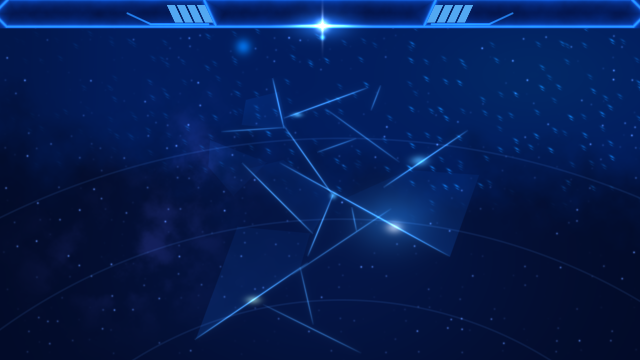
Reproduce this background procedurally as a Shadertoy shader.

```glsl
float hash(vec2 p) {
    p = fract(p * vec2(.1031, .1137));
    p += dot(p, p.yx + 33.33);
    return fract((p.x + p.y) * p.x);
}

float noise(vec2 p) {
    vec2 i = floor(p), f = fract(p);
    f = f * f * (3. - 2. * f);
    return mix(mix(hash(i), hash(i + vec2(1, 0)), f.x),
               mix(hash(i + vec2(0, 1)), hash(i + 1.), f.x), f.y);
}

float fbm(vec2 p) {
    float sum = 0., amp = .5;
    for (int i = 0; i < 5; i++, amp *= .5) {
        sum += amp * noise(p);
        p = p * 2.03 + 7.1;
    }
    return sum;
}

float glow(vec2 p, float x, float y, float w, float h) {
    vec2 d = (p - vec2(x, y)) / vec2(w, h);
    return exp(-dot(d, d));
}

float glow(vec2 p, float x, float y, float r) {
    return glow(p, x, y, r, r);
}

float segment(vec2 p, vec4 s, out float t) {
    vec2 a = p - s.xy, b = s.zw - s.xy;
    t = clamp(dot(a, b) / dot(b, b), 0., 1.);
    return length(a - b * t);
}

// Thin light, tapered at both ends, with a soft halo
float ray(vec2 p, vec4 s) {
    float t, d = segment(p, s, t);
    return pow(4. * t * (1. - t), .6) * (exp(-d * d / .00012) + .16 * exp(-d / .035));
}

float edge(vec2 p, vec2 a, vec2 b) {
    vec2 n = normalize(b - a);
    return n.x * (p.y - a.y) - n.y * (p.x - a.x);
}

// Convex clockwise pane, fading from its first corner to the third
float pane(vec2 p, vec4 ab, vec4 cd) {
    float inside = min(min(edge(p, ab.xy, ab.zw), edge(p, ab.zw, cd.xy)),
                       min(edge(p, cd.xy, cd.zw), edge(p, cd.zw, ab.xy)));
    float fade = clamp(length(p - ab.xy) / length(cd.xy - ab.xy), 0., 1.);
    return smoothstep(-.01, .01, inside) * mix(1., .35, fade);
}

vec3 header(vec2 p, float px) {
    float m = abs(p.x - 3.84), side = (m - 1.39 + .45 * p.y) * .91;
    float rim = min(p.y + .015, .32 - p.y);
    float corner = (3.75 - m + min(p.y, .33 - p.y)) * .7;
    float d = abs(min(min(rim, abs(side)), corner));
    vec3 col = mix(vec3(.01, .05, .22), vec3(.01, .11, .38), fbm(p * 5.));
    col += vec3(.03, .24, .55) * exp(-d / .06) + vec3(.12, .3, .38) * exp(-d * d / .0003);

    // Slanted bars, mirrored
    float s = (m + .47 * p.y - 1.398) / .12;
    float bar = smoothstep(.36 + px * 8., .36, abs(fract(s) - .5)) * step(abs(s - 2.), 2.);
    bar *= smoothstep(.1 + px, .1, abs(p.y - .165));
    col = mix(col, vec3(.32, .66, .95), bar);

    // Bent trim line
    float t;
    vec2 q = vec2(m, p.y);
    d = min(segment(q, vec4(2.31, .16, 2.03, .29), t), segment(q, vec4(2.03, .29, 1.34, .29), t));
    return col + vec3(.12, .38, .55) * smoothstep(.008 + px, .002, d);
}

void mainImage(out vec4 fragColor, in vec2 fragCoord) {
    vec2 uv = fragCoord / iResolution.xy;
    vec2 p = vec2(7.68, 4.32) * vec2(uv.x, 1. - uv.y);
    float px = 4.32 / iResolution.y;

    // Blue sky above, dark flanks, softer centre
    float cloud = fbm(p * 1.8 + 3.);
    float upper = 1. - smoothstep(-.7, .6, p.y - 1.75 - .09 * p.x + (cloud - .5) * 1.3);
    vec3 col = mix(vec3(.008, .04, .15), vec3(.015, .085, .28), glow(p, 3.9, 3.1, 2.6, 1.9));
    col = mix(col, vec3(.006, .115, .37), upper * (.65 + .35 * smoothstep(0., 1.8, p.x)));
    col += vec3(0, .04, .03) * glow(p, 6.4, .9, 1.3, .7);
    float haze = glow(p, 1.5, 3.1, .9, .6) + glow(p, 2.3, 2., .6, .7);
    col += vec3(.07, .07, .16) * haze * smoothstep(.35, .75, fbm(p * 2.7));

    // Large faint orbits
    for (float k = 0.; k < 3.; k++) {
        float r = 9.3 - 2.3 * k, d = abs(length(p - vec2(4.1, 1.66 + .97 * k + r)) - r);
        col += vec3(.035, .06, .09) * smoothstep(.008 + px, 0., d);
    }

    // Glass panes
    float glass = .5 * (pane(p, vec4(2.95, 1.2, 3.35, 1.1), vec4(3.45, 1.55, 2.9, 1.5))
        + pane(p, vec4(2.52, 1.68, 3.2, 1.95), vec4(2.8, 2.35, 2.5, 2))
        + pane(p, vec4(4, 2.35, 3.75, 2.8), vec4(3, 2.02, 3.4, 1.92)))
        + .7 * pane(p, vec4(2.35, 4.07, 2.85, 2.72), vec4(3.72, 2.8, 3.6, 3.22))
        + .8 * pane(p, vec4(5.4, 3.08, 4.1, 2.4), vec4(4.9, 2.04, 5.75, 2.1));
    col += vec3(.015, .085, .17) * glass;

    // Falling double dashes in two grids
    for (float k = 0.; k < 2.; k++) {
        float size = .3 - .09 * k;
        vec2 q = p / size + 13. * k, id = floor(q);
        vec2 d = (fract(q) - .25 - .5 * vec2(hash(id + 3.), hash(id + 41.))) * size;
        d = mat2(.85, -.53, .53, .85) * d;
        float lit = step(.5, hash(id + 77.)) * (.25 + .75 * hash(id + 19.));
        float dash = glow(d, 0., 0., .032, .012) + .6 * glow(d, .025, .025, .025, .009);
        col += vec3(.04, .32, .5) * dash * lit * smoothstep(.1, .8, upper) * smoothstep(-1., 7., p.x);
    }

    // Star dust and one soft star
    vec2 q = p / .13, id = floor(q);
    q = (fract(q) - .25 - .5 * vec2(hash(id), hash(id + 9.))) * .13;
    col += vec3(.25, .35, .55) * pow(hash(id + 55.), 14.) * glow(q, 0., 0., .013);
    col += vec3(0, .3, .5) * glow(p, 2.92, .56, .09);

    // Light rays, strong and faint
    vec4 strong[8] = vec4[8](vec4(3.27, .93, 3.41, 1.55), vec4(3.4, 1.5, 4, 2.35),
        vec4(3.4, 1.42, 4.42, 1.05), vec4(2.9, 1.95, 3.76, 2.81), vec4(3.35, 1.95, 5.4, 3.08),
        vec4(4, 2.33, 3.69, 3.08), vec4(4.6, 2.25, 5.62, 1.56), vec4(2.33, 4.08, 3.7, 3.15));
    vec4 faint[8] = vec4[8](vec4(4.57, 1.02, 4.45, 1.33), vec4(3.9, 1.3, 4.8, 1.95),
        vec4(3.8, 1.83, 4.28, 1.66), vec4(2.65, 1.58, 3.42, 1.53), vec4(3.5, 3.3, 4.7, 2.5),
        vec4(3.15, 3.65, 4.34, 4.24), vec4(4.22, 2.48, 4.28, 2.78), vec4(3.6, 3.2, 3.76, 3.9));
    for (int i = 0; i < 8; i++)
        col += vec3(.18, .38, .52) * (ray(p, strong[i]) + .6 * ray(p, faint[i]));

    // Glints on the rays
    col += vec3(.5, .42, .32) * glow(p, 4.73, 2.73, .1, .07);
    col += vec3(.06, .17, .24) * glow(p, 4.7, 2.65, .45, .35);
    col += vec3(.35, .42, .3) * glow(p, 3.04, 3.6, .09, .05);
    col += vec3(.2, .4, .45) * (glow(p, 5.03, 1.93, .1, .06) + glow(p, 3.57, 1.38, .06, .03)
        + glow(p, 4., 2.35, .04));

    // Header strip and its flare
    col = mix(col, header(p, px), smoothstep(.335 + px, .335, p.y));
    p -= vec2(3.87, .31);
    col += vec3(.75, .85, .9) * (glow(p, 0., 0., .07) + glow(p, 0., 0., .32, .016));
    col += vec3(.1, .3, .5) * glow(p, 0., 0., .3, .14) + .4 * glow(p, 0., 0., .015, .2);
    col += vec3(.2, .6, .8) * glow(p, 0., .14, .03);
    fragColor = vec4(clamp(col, 0., 1.), 1);
}
```
